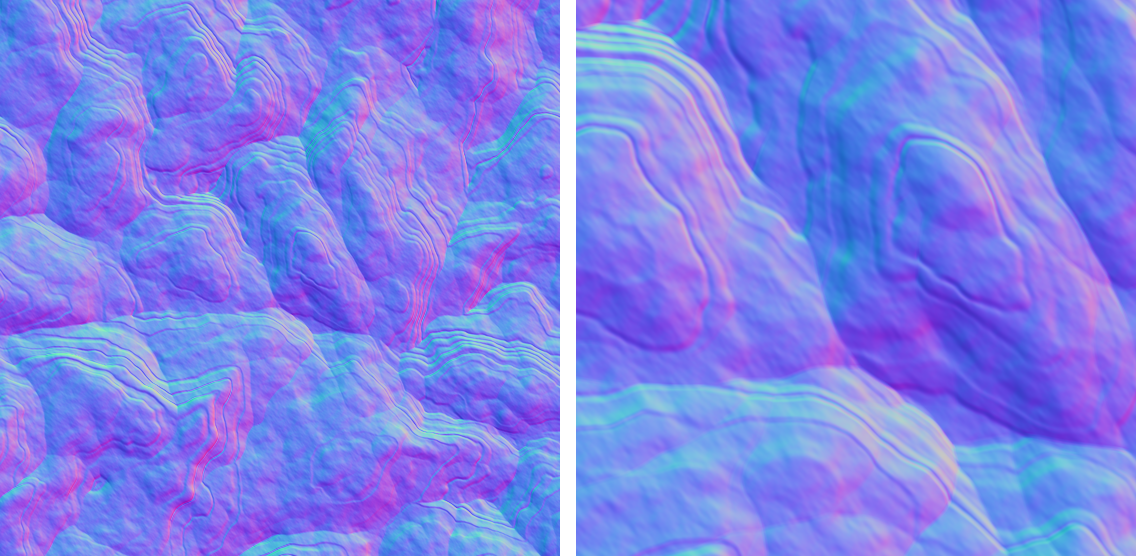
Left, the full canvas; right, a detail of the centre.
Write a Shadertoy shader that draws this texture map.

```glsl
const float BOULDERS = 4.7;      // boulder cells per canvas height
const float DOME_SLOPE = 0.30;
const float DOME_RANGE = 0.20;   // spread of summit heights
const float DOME_CORE = 0.12;    // softness of each summit
const float STRETCH = 1.35;      // elongation of the boulders
const float WARP = 0.75;
const float KNOB_SCALE = 2.1;    // smaller boulders riding on the large ones
const float KNOB_SHARE = 0.36;
const float LUMP_DEPTH = 0.085;
const float LAYERS = 27.0;       // strata per unit of relief
const float LAYER_DEPTH = 0.018;
const float CREASE_DEPTH = 0.0075;
const vec2 LAYER_TILT = vec2(-0.11, -0.14);
const float GRAIN_FREQ = 9.0;
const float GRAIN_DEPTH = 0.0135;
const float SAMPLE_STEP = 0.0036; // slope sampling distance in canvas units
const float RELIEF = 0.92;
const vec3 TINT = vec3(0.995, 1.01, 0.95);

vec2 hash2(vec2 p) {
    vec3 a = fract(p.xyx * vec3(0.1031, 0.1030, 0.0973));
    a += dot(a, a.yzx + 33.33);
    return fract((a.xx + a.yz) * a.zy);
}

float noise(vec2 p) {
    vec2 i = floor(p), f = fract(p);
    f = f * f * f * (f * (f * 6.0 - 15.0) + 10.0);
    float low = mix(hash2(i).x, hash2(i + vec2(1, 0)).x, f.x);
    float high = mix(hash2(i + vec2(0, 1)).x, hash2(i + vec2(1, 1)).x, f.x);
    return mix(low, high, f.y);
}

float fbm(vec2 p) {
    float sum = 0.0, amp = 0.5;
    for (int i = 0; i < 4; i++) {
        sum += amp * noise(p);
        p = mat2(1.6, 1.2, -1.2, 1.6) * p + 17.3;
        amp *= 0.5;
    }
    return sum;
}

// Highest of the overlapping, randomly turned domes
float boulders(vec2 p) {
    vec2 cell = floor(p);
    float top = -10.0;
    for (int y = -2; y <= 2; y++) {
        for (int x = -2; x <= 2; x++) {
            vec2 id = cell + vec2(x, y);
            vec2 shape = hash2(id + 71.0);
            vec2 d = p - id - hash2(id + 13.0);
            float angle = 3.14159 * shape.x;
            float c = cos(angle), s = sin(angle);
            d = mat2(c, -s, s, c) * d * vec2(1.0 / STRETCH, STRETCH);
            float d2 = dot(d, d);
            float dome = DOME_RANGE * shape.y - DOME_SLOPE * d2 / sqrt(d2 + DOME_CORE);
            top = max(top, dome);
        }
    }
    return top;
}

// Strata follow the contours of the boulders
float strata(float level) {
    float bed = noise(vec2(level * LAYERS, 3.5));
    float fine = noise(vec2(level * LAYERS * 1.7, 9.5));
    float crease = smoothstep(0.0, 0.25, abs(fine - 0.5));
    return LAYER_DEPTH * bed + CREASE_DEPTH * crease;
}

float height(vec2 p) {
    vec2 q = p * BOULDERS + 40.0;
    vec2 bend = vec2(fbm(q * 0.9), fbm(q * 0.9 + 31.7)) - 0.47;
    vec2 w = q + WARP * bend;
    float knobs = boulders(w * KNOB_SCALE + 7.0) / KNOB_SCALE;
    float base = 0.88 * boulders(w) + KNOB_SHARE * knobs;
    base += LUMP_DEPTH * fbm(q * 2.4 + 5.0);
    float level = base + dot(w, LAYER_TILT);
    float patches = 0.45 + 1.1 * noise(q * 1.6 + 60.0);

    // Fine grain drawn out along the falling diagonal
    vec2 along = vec2(q.x - q.y, 1.7 * (q.x + q.y)) * 0.7;
    float grain = fbm(along * GRAIN_FREQ);
    return base + patches * strata(level) + GRAIN_DEPTH * grain;
}

void mainImage(out vec4 fragColor, in vec2 fragCoord) {
    vec2 p = fragCoord / iResolution.y;
    vec2 e = vec2(0.5 * SAMPLE_STEP, 0.0);

    // Central differences give the surface slope
    vec2 slope = vec2(height(p + e.xy) - height(p - e.xy),
                      height(p + e.yx) - height(p - e.yx));
    slope *= RELIEF / (SAMPLE_STEP * BOULDERS);

    // Pack the normal into colour
    vec3 normal = normalize(vec3(-slope, 1.0));
    fragColor = vec4((0.5 + 0.5 * normal) * TINT, 1.0);
}
```
